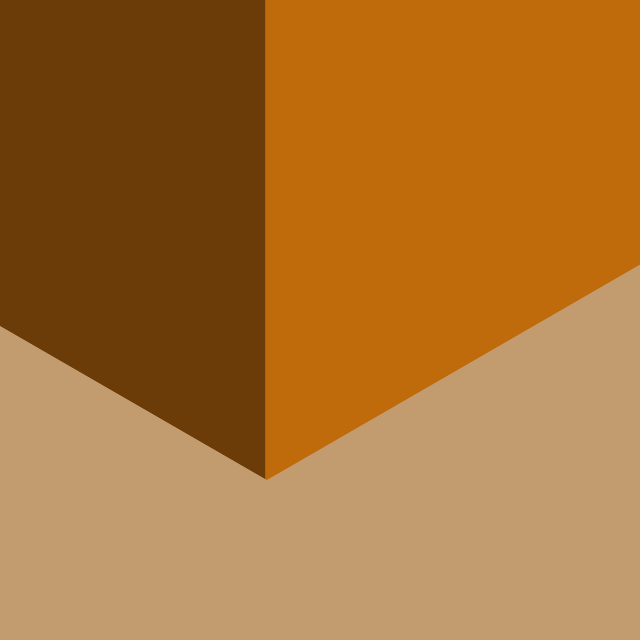
Give the GLSL for this background, as a WebGL 2 fragment shader.

```glsl
#version 300 es
precision highp float;
// Lower corner of a large isometric block: dark left face, orange right face, tan ground.

uniform vec2 u_resolution;
out vec4 fragColor;

const vec3 GROUND = vec3(0.761, 0.606, 0.431);
const vec3 LIT_FACE = vec3(0.753, 0.420, 0.045);
const vec3 SHADED_FACE = vec3(0.420, 0.235, 0.028);

const vec2 CORNER = vec2(0.417, 0.250);   // lowest point of the block
const float RIDGE_X = 0.4145;             // vertical edge between the faces
const float ISO_ANGLE = radians(30.0);    // tilt of both bottom edges

// Soft coverage of the positive side of a signed distance
float coverage(float dist, float pixel) {
    return smoothstep(-0.5 * pixel, 0.5 * pixel, dist);
}

// Signed distance above a V of two edges rising from its tip
float aboveVee(vec2 p, vec2 tip, float angle) {
    vec2 q = vec2(abs(p.x - tip.x), p.y - tip.y);
    return dot(q, vec2(-sin(angle), cos(angle)));
}

void main() {
    vec2 p = gl_FragCoord.xy / u_resolution;
    float pixel = 1.0 / min(u_resolution.x, u_resolution.y);

    // Two faces meeting at the ridge
    vec3 block = mix(SHADED_FACE, LIT_FACE, coverage(p.x - RIDGE_X, pixel));

    // Block standing over the ground
    float blockMask = coverage(aboveVee(p, CORNER, ISO_ANGLE), pixel);
    fragColor = vec4(mix(GROUND, block, blockMask), 1.0);
}
```
